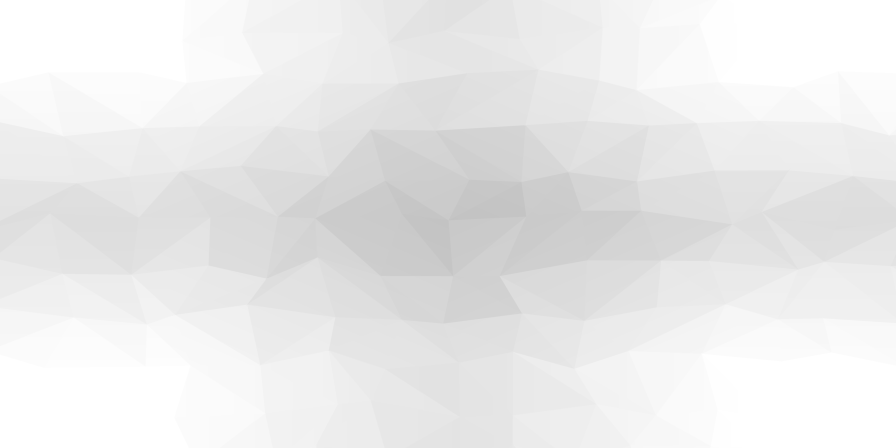
A WebGL 2 fragment shader for this background:

```glsl
#version 300 es
precision highp float;
// Pale grey low-poly backdrop: a jittered grid is split into triangles,
// each shaded by two crossing soft bands that are darkest where they meet.
// Triangles are blended by their edge distances, which smooths the seams.

uniform vec2 u_resolution;
out vec4 fragColor;

const vec2 CELL = vec2(0.145, 0.105);

vec2 hash2(vec2 cell) {
    vec3 h = fract(vec3(cell.xyx + 53.0) * vec3(0.1031, 0.1030, 0.0973));
    h += dot(h, h.yzx + 33.33);
    return fract((h.xx + h.yz) * h.zy);
}

// Mesh vertex: mostly sideways jitter, so rows read as faint contours
vec2 meshVertex(vec2 cell) {
    return (cell + (hash2(cell) - 0.5) * vec2(0.62, 0.5)) * CELL;
}

// Darkness of a wide horizontal band plus a fainter vertical one
float bandShade(vec2 q) {
    float across = 0.135 * max(0.0, 1.0 - abs(q.y) / 0.32);
    float upright = 0.115 * max(0.0, 1.0 - abs(q.x) / 0.63);
    return across + upright;
}

// Signed distance to the line a-b, positive on its left
float edgeDistance(vec2 q, vec2 a, vec2 b) {
    vec2 e = b - a, r = q - a;
    return (e.x * r.y - e.y * r.x) / length(e);
}

// Returns (weighted shade, weight) of one flat facet
vec2 facet(vec2 q, vec2 a, vec2 b, vec2 c, float seed) {
    float inside = min(edgeDistance(q, a, b),
                   min(edgeDistance(q, b, c), edgeDistance(q, c, a)));
    float soft = 0.7 / u_resolution.y;
    float cover = smoothstep(-soft, soft, inside);
    vec2 centre = (a + b + c) / 3.0;
    float shade = bandShade(mix(centre, q, 0.2)) * (0.92 + 0.16 * seed);
    return vec2(shade, 1.0) * cover;
}

void main() {
    // Canvas heights, measured from the crossing of the bands
    vec2 q = (gl_FragCoord.xy - 0.5 * u_resolution) / u_resolution.y
           - vec2(0.012, 0.008);
    vec2 base = floor(q / CELL);

    // Gather the facets of all nearby cells
    vec2 sum = vec2(bandShade(q), 1.0) * 1e-4;
    for (int j = -1; j <= 1; j++) {
        for (int i = -1; i <= 1; i++) {
            vec2 cell = base + vec2(i, j);
            vec2 a = meshVertex(cell);
            vec2 b = meshVertex(cell + vec2(1, 0));
            vec2 c = meshVertex(cell + vec2(1, 1));
            vec2 d = meshVertex(cell + vec2(0, 1));
            vec2 seed = hash2(cell + 17.0);
            // Pick one of the two diagonals at random
            if (fract(seed.x * 7.0 + seed.y * 3.0) < 0.5) {
                sum += facet(q, a, b, c, seed.x) + facet(q, a, c, d, seed.y);
            } else {
                sum += facet(q, a, b, d, seed.x) + facet(q, b, c, d, seed.y);
            }
        }
    }

    fragColor = vec4(vec3(1.0 - sum.x / sum.y), 1.0);
}
```
